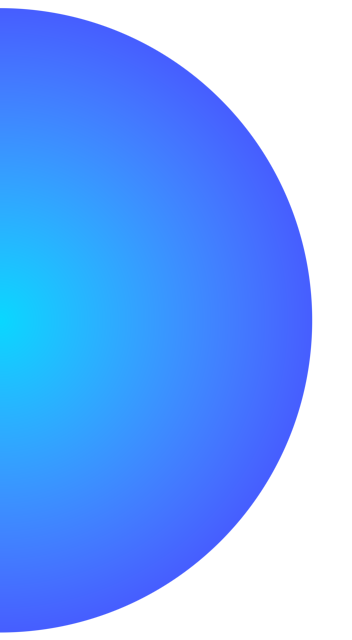
Write a Shadertoy shader that draws this background.

```glsl
#define DISC_CENTER vec2(0.0, 0.4995)
#define DISC_RADIUS 0.4878
#define CORE_COLOR vec3(0.035, 0.845, 1.0)
#define RIM_COLOR vec3(0.274, 0.367, 1.0)
#define BACKDROP_COLOR vec3(1.0)

// Radial blend: red eases out toward the rim, green falls off evenly
vec3 discColor(float t) {
    vec3 blend = vec3(t * (2.0 - t), t, t);
    return mix(CORE_COLOR, RIM_COLOR, blend);
}

void mainImage(out vec4 fragColor, in vec2 fragCoord) {
    // Canvas height is one unit
    vec2 position = fragCoord / iResolution.y;
    float pixel = 1.0 / iResolution.y;

    // Half disc against the left side
    float radius = length(position - DISC_CENTER);
    float edge = radius - DISC_RADIUS;
    float coverage = 1.0 - smoothstep(-0.75 * pixel, 0.75 * pixel, edge);

    vec3 glow = discColor(clamp(radius / DISC_RADIUS, 0.0, 1.0));
    fragColor = vec4(mix(BACKDROP_COLOR, glow, coverage), 1.0);
}
```
